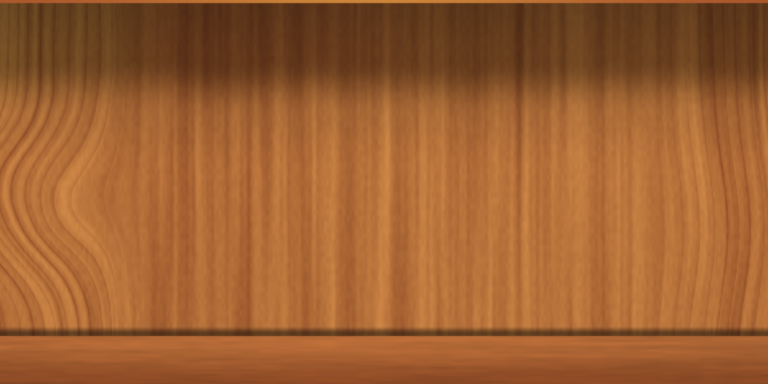
This texture is drawn by a WebGL 2 fragment shader. Its source:

```glsl
#version 300 es
precision highp float;
uniform vec2 u_resolution;
out vec4 fragColor;

float hash(vec2 p) {
    vec3 q = fract(p.xyx * vec3(0.1031, 0.1030, 0.0973));
    q += dot(q, q.yzx + 33.33);
    return fract((q.x + q.y) * q.z);
}

float noise(vec2 p) {
    vec2 cell = floor(p), f = fract(p);
    f = f * f * (3.0 - 2.0 * f);
    return mix(mix(hash(cell), hash(cell + vec2(1, 0)), f.x),
               mix(hash(cell + vec2(0, 1)), hash(cell + vec2(1, 1)), f.x), f.y);
}

float bump(float x, float center, float width) {
    float d = (x - center) / width;
    return exp(-d * d);
}

// Bends the straight grain into the swirls at both ends of the board
float grainCoord(vec2 uv) {
    float left = 1.0 - smoothstep(0.06, 0.20, uv.x);
    float right = smoothstep(0.80, 0.92, uv.x);
    float x = uv.x + left * 0.060 * bump(uv.y, 0.49, 0.17);
    x -= left * 0.040 * smoothstep(0.42, 0.14, uv.y);
    x += left * 0.012 * (noise(uv * vec2(12.0, 7.0)) - 0.5);
    x -= right * 0.020 * bump(uv.y, 0.40, 0.24);
    return x + 0.0015 * (noise(uv * vec2(30.0, 5.0)) - 0.5);
}

vec3 board(vec2 uv) {
    float x = grainCoord(uv);
    float ends = 1.0 - smoothstep(0.13, 0.19, uv.x) + smoothstep(0.84, 0.92, uv.x);

    // Vertical streaks in three widths, and short fibres
    float tone = 0.50;
    tone += 0.36 * (noise(vec2(x * 38.0, uv.y * 0.7)) - 0.5);
    tone += 0.50 * (noise(vec2(x * 105.0 + 7.0, uv.y * 1.2)) - 0.5);
    tone += 0.32 * (noise(vec2(x * 210.0 + 31.0, uv.y * 2.0)) - 0.5);
    tone += 0.16 * (noise(uv * vec2(300.0, 65.0)) - 0.5);

    // Broad light and dark bands across the width
    tone += 0.17 * bump(uv.x, 0.07, 0.09) - 0.16 * bump(uv.x, 0.27, 0.10);
    tone += 0.22 * bump(x, 0.432, 0.006) + 0.28 * bump(x, 0.504, 0.006);
    tone += 0.16 * bump(x, 0.555, 0.012) - 0.28 * bump(x, 0.676, 0.005);
    tone += 0.20 * bump(x, 0.715, 0.030) + 0.12 * bump(x, 0.885, 0.025);

    // Thin dark rings where the grain curves
    float ring = fract(x * 58.0 + 0.9 * noise(vec2(x * 25.0, 3.0)));
    tone -= 0.24 * ends * smoothstep(0.60, 0.92, ring) * (1.0 - smoothstep(0.92, 1.0, ring));
    tone -= 0.30 * bump(x, 0.164, 0.005) * ends;

    return mix(vec3(0.60, 0.335, 0.17), vec3(0.82, 0.54, 0.28), clamp(tone, -0.15, 1.1));
}

vec3 lip(vec2 uv) {
    float height = uv.y / 0.125;
    vec3 color = mix(vec3(0.53, 0.28, 0.14), vec3(0.67, 0.39, 0.20), smoothstep(0.0, 0.85, height));
    color *= 0.95 + 0.10 * noise(uv * vec2(7.0, 95.0));
    color *= 0.97 + 0.06 * noise(uv * vec2(40.0, 170.0));
    return color * (1.0 + 0.06 * bump(uv.x, 0.45, 0.35));
}

void main() {
    vec2 uv = gl_FragCoord.xy / u_resolution;
    float soft = 1.0 / u_resolution.y;
    vec3 color = board(uv);

    // Cast shadow under the upper edge
    float ragged = 0.018 * (noise(vec2(uv.x * 45.0, 2.0)) - 0.5);
    float shadow = smoothstep(0.695, 0.845, uv.y + ragged);
    float warmth = smoothstep(0.14, 0.22, uv.x) * (1.0 - 0.4 * smoothstep(0.45, 0.60, uv.x));
    vec3 shade = mix(vec3(0.59, 0.61, 0.55), vec3(0.55, 0.51, 0.48), warmth);
    shade *= 1.0 - 0.10 * smoothstep(0.85, 1.0, uv.y);
    color *= mix(vec3(1.0), shade, shadow);
    color *= 1.0 - 0.08 * smoothstep(0.55, 0.72, uv.y) * (1.0 - shadow);

    // Dark seam and front lip
    color *= 1.0 - 0.48 * smoothstep(0.152, 0.132, uv.y);
    color = mix(lip(uv), color, smoothstep(0.125 - soft, 0.125 + soft, uv.y));

    // Bright strip along the top
    vec3 strip = mix(vec3(0.66, 0.33, 0.17), vec3(0.80, 0.52, 0.22), bump(uv.x, 0.48, 0.30));
    color = mix(color, strip, smoothstep(0.992 - soft, 0.992 + soft, uv.y));

    fragColor = vec4(color, 1.0);
}
```
